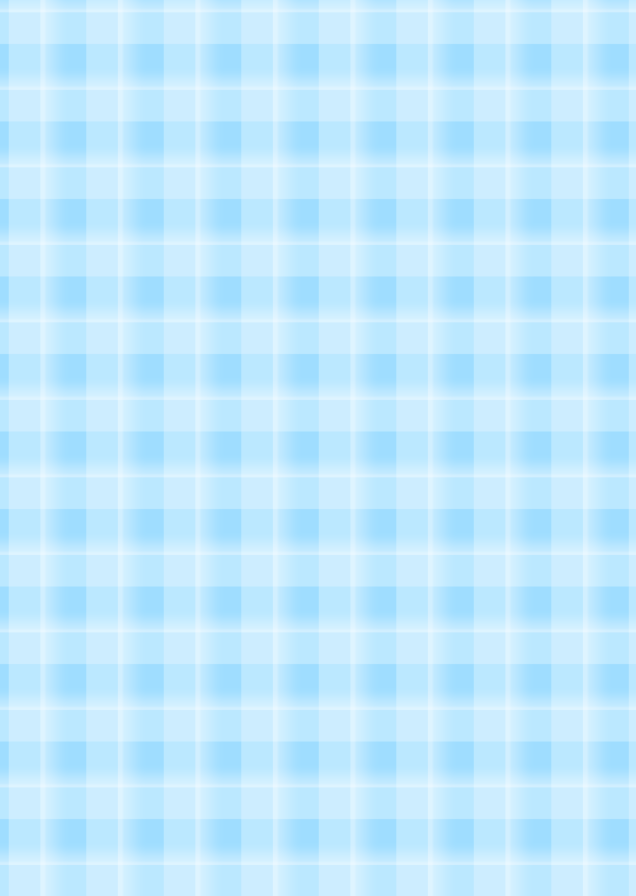
Reproduce this pattern procedurally as a WebGL 2 fragment shader.

```glsl
#version 300 es
precision highp float;
// Pale blue gingham: square cells crossed by two sets of translucent stripes.
// Each stripe starts at a crisp white line whose glow fades into the stripe,
// and ends in a plain step down to the light ground.

#define ROWS 11.56                  // cells over the canvas height
#define PHASE vec2(0.519, 0.399)    // first line, in cells from lower left
#define STRIPE_WIDTH 0.594          // share of a cell covered by a stripe
#define LINE_WIDTH vec2(0.065, 0.04) // bright core of the lines
#define FADE_LENGTH vec2(0.38, 0.30) // reach of the glow
#define LINE_ALPHA 0.52             // whiteness of the core
#define GLOW_ALPHA 0.40             // whiteness where the glow begins

out vec4 fragColor;
uniform vec2 u_resolution;

const vec3 GROUND  = vec3(0.804, 0.929, 1.0);
const vec3 SINGLE  = vec3(0.733, 0.910, 1.0);
const vec3 CROSSED = vec3(0.625, 0.868, 1.0);
const vec3 WHITE   = vec3(1.0);

// Smoothed step from 0 to 1 at zero distance.
vec2 softStep(vec2 dist, float blur) {
    return smoothstep(vec2(-blur), vec2(blur), dist);
}

void main() {
    float cellsPerPixel = ROWS / u_resolution.y;
    vec2 cell = gl_FragCoord.xy * cellsPerPixel - PHASE;

    // Distance past the line, wrapped inside the ground so both edges stay smooth.
    vec2 dist = fract(cell + 0.2) - 0.2;
    float blur = 0.75 * cellsPerPixel;

    // Stripe coverage on each axis.
    vec2 start = softStep(dist, blur);
    vec2 stripe = start * softStep(STRIPE_WIDTH - dist, blur);

    // Bright core, then a glow that eases out into the stripe.
    vec2 core = softStep(LINE_WIDTH - dist, blur + 0.012);
    vec2 fade = 1.0 - smoothstep(vec2(0.0), FADE_LENGTH, dist);
    vec2 glow = start * mix(GLOW_ALPHA * fade, vec2(LINE_ALPHA), core);

    // Weave the stripes, then lay the two glows over them.
    vec3 color = mix(mix(GROUND, SINGLE, stripe.x),
                     mix(SINGLE, CROSSED, stripe.x), stripe.y);
    color = mix(color, WHITE, glow.x);
    color = mix(color, WHITE, glow.y);
    fragColor = vec4(color, 1.0);
}
```
